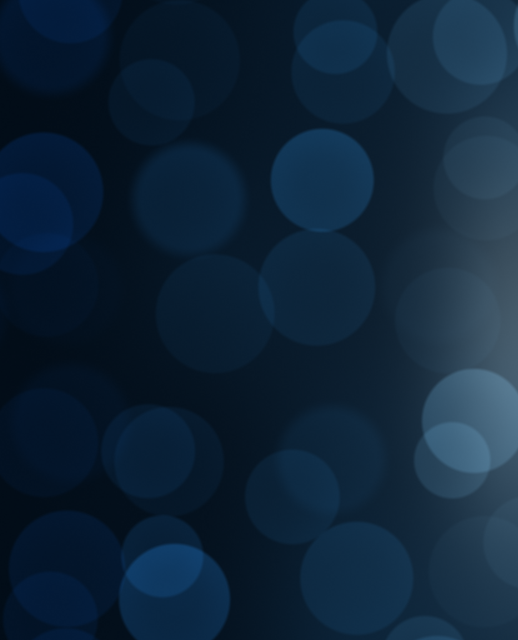
Give the GLSL for this background, as a Shadertoy shader.

```glsl
const float CELL = 0.205;          // spacing of disc pairs, in canvas heights
const float JITTER = 0.46;         // wander of a pair inside its cell
const float RADIUS_MIN = 0.080;
const float RADIUS_MAX = 0.094;
const float EDGE = 0.0035;         // softness of a crisp disc rim
const float RIM_GAIN = 0.14;       // extra light towards the rim
const float SEED = 17.0;
const float GRAIN = 0.004;

const vec3 NIGHT = vec3(0.006, 0.048, 0.092);
const vec3 HAZE = vec3(0.024, 0.066, 0.098);
const vec3 GLOW = vec3(0.25, 0.27, 0.27);
const vec3 DISC_NAVY = vec3(0.004, 0.060, 0.150);
const vec3 DISC_BLUE = vec3(0.050, 0.165, 0.265);
const vec3 DISC_STEEL = vec3(0.120, 0.185, 0.225);

vec4 hash4(vec2 p) {
    vec4 q = fract(p.xyxy * vec4(0.1031, 0.1030, 0.0973, 0.1099));
    q += dot(q, q.wzxy + 33.33);
    return fract((q.xxyz + q.yzzw) * q.zywx);
}

float valueNoise(vec2 p) {
    vec2 i = floor(p);
    vec2 f = fract(p);
    f = f * f * (3.0 - 2.0 * f);
    float low = mix(hash4(i).x, hash4(i + vec2(1, 0)).x, f.x);
    float high = mix(hash4(i + vec2(0, 1)).x, hash4(i + vec2(1, 1)).x, f.x);
    return mix(low, high, f.y);
}

// Flat lens disc with a slightly brighter rim
float disc(vec2 p, float radius, float softness) {
    float d = length(p);
    float body = 1.0 - smoothstep(-softness, softness, d - radius);
    return body * (1.0 - RIM_GAIN + RIM_GAIN * smoothstep(0.3, 1.0, d / radius));
}

// Disc colour runs from navy at the left to steel at the right
vec3 discTint(float x) {
    vec3 tint = mix(DISC_NAVY, DISC_BLUE, smoothstep(0.08, 0.5, x));
    return mix(tint, DISC_STEEL, smoothstep(0.68, 0.98, x));
}

vec3 background(vec2 uv, vec2 screen) {
    float cloud = valueNoise(uv * 3.5 + SEED);
    vec3 color = NIGHT + HAZE * smoothstep(0.0, 0.75, screen.x) * (0.3 + 0.9 * cloud);

    // Pale light entering from the right edge
    float rise = (screen.y - 0.46) / 0.30;
    float fall = (1.0 - screen.x) / 0.15;
    float core = exp(-fall * fall - rise * rise);
    float spread = exp(-fall * 0.55 - rise * rise * 0.25);
    return color + GLOW * (0.72 * core + 0.30 * spread);
}

vec3 discPairs(vec2 uv, float aspect) {
    vec3 light = vec3(0.0);
    vec2 home = floor(uv / CELL);
    for (int j = -1; j <= 1; j++) {
        for (int i = -1; i <= 1; i++) {
            vec2 cell = home + vec2(i, j);
            vec4 place = hash4(cell + SEED);
            vec4 look = hash4(cell + SEED + 41.0);
            vec2 center = (cell + 0.5 + (place.xy - 0.5) * JITTER) * CELL;
            float radius = mix(RADIUS_MIN, RADIUS_MAX, place.z);
            float strength = mix(0.10, 0.90, look.x * look.x);
            float softness = EDGE * mix(1.0, 4.0, step(0.75, look.y));

            // Main disc, gently shaded from top to bottom
            vec2 p = uv - center;
            float shade = 1.0 + 0.15 * p.y / radius;
            float amount = strength * shade * disc(p, radius, softness);

            // Smaller companion overlapping it
            float angle = 6.2832 * look.z;
            vec2 offset = vec2(cos(angle), sin(angle)) * mix(0.03, 0.085, place.w);
            float companion = step(0.35, look.w) * mix(0.12, 0.55, look.x);
            amount += companion * disc(p - offset, radius * mix(0.70, 0.95, look.y), EDGE);

            light += discTint(center.x / aspect) * amount;
        }
    }
    return light;
}

void mainImage(out vec4 fragColor, in vec2 fragCoord) {
    float aspect = iResolution.x / iResolution.y;
    vec2 uv = fragCoord / iResolution.y;
    vec2 screen = fragCoord / iResolution.xy;

    vec3 color = background(uv, screen);
    color += discPairs(uv, aspect) * (1.0 - 0.6 * color);
    color += GRAIN * (hash4(floor(uv * 512.0)).y - 0.5);

    fragColor = vec4(clamp(color, 0.0, 1.0), 1.0);
}
```
